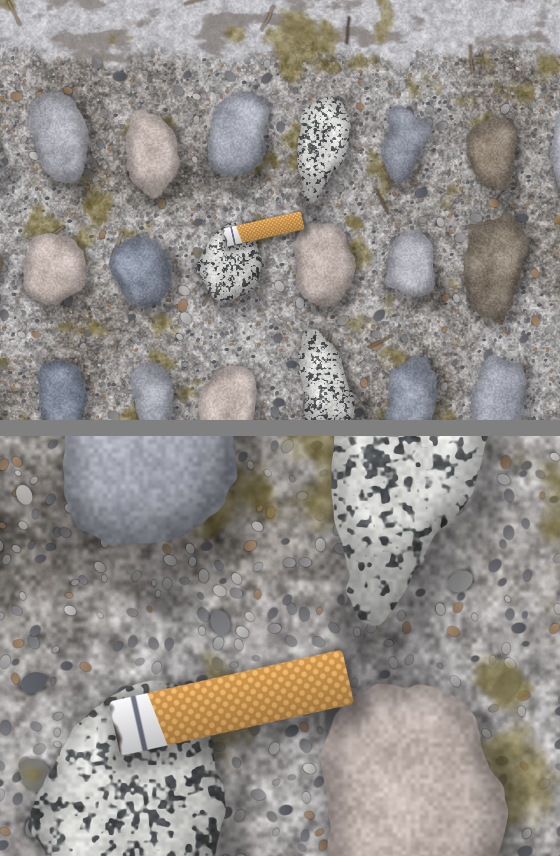
Top: the whole. Bottom: its middle third, enlarged.
Reproduce this texture procedurally as a WebGL 1 fragment shader.

```glsl
precision highp float;
uniform vec2 u_resolution;

float hash(vec2 p) {
  vec3 q = fract(p.xyx * 0.1031);
  q += dot(q, q.yzx + 33.33);
  return fract((q.x + q.y) * q.z);
}

float noise(vec2 p) {
  vec2 i = floor(p), f = fract(p);
  f = f * f * (3.0 - 2.0 * f);
  return mix(mix(hash(i), hash(i + vec2(1, 0)), f.x),
             mix(hash(i + vec2(0, 1)), hash(i + 1.0), f.x), f.y);
}

float fbm(vec2 p) {
  float sum = 0.0, amp = 0.5;
  for (int i = 0; i < 5; i++) {
    sum += amp * noise(p);
    p = mat2(1.6, 1.2, -1.2, 1.6) * p + 7.3;
    amp *= 0.5;
  }
  return sum;
}

vec2 turn(vec2 p, float a) {
  return vec2(cos(a) * p.x + sin(a) * p.y, cos(a) * p.y - sin(a) * p.x);
}

// Scattered grit: one rounded grain in some cells of a grid
vec3 addPebbles(vec3 base, vec2 p, float scale, float share, float px) {
  vec2 cell = floor(p * scale);
  for (int j = -1; j <= 1; j++) for (int i = -1; i <= 1; i++) {
    vec2 id = cell + vec2(i, j);
    float pick = hash(id + scale), tone = hash(id + 41.7);
    vec2 q = p * scale - id - 0.2 - 0.6 * vec2(hash(id + 3.1), hash(id + 8.6));
    q = turn(q, tone * 6.0) * vec2(1.0, 1.35);
    float d = (length(q) - mix(0.18, 0.42, hash(id + 19.4))) / scale;
    float here = step(pick, share);
    base *= 1.0 - 0.25 * here * smoothstep(0.12, 0.0, d * scale);
    vec3 grain = mix(vec3(0.35, 0.36, 0.39), vec3(0.77, 0.76, 0.75), tone);
    grain = mix(grain, vec3(0.62, 0.51, 0.40), step(0.85, hash(id + 27.0)));
    base = mix(base, grain * (0.96 - 0.2 * q.x), here * smoothstep(px, -px, d));
  }
  return base;
}

// Dry stalks lying at random angles
vec3 addTwigs(vec3 base, vec2 p, float px) {
  vec2 cell = floor(p * 5.0);
  for (int j = -1; j <= 1; j++) for (int i = -1; i <= 1; i++) {
    vec2 id = cell + vec2(i, j);
    vec2 q = p - (id + vec2(hash(id + 5.0), hash(id + 6.0))) / 5.0;
    q = turn(q, hash(id + 7.0) * 6.28);
    q.y += 0.004 * noise(q.xx * 40.0 + id);
    q.x -= clamp(q.x, -0.03, 0.03);
    float d = length(q) - 0.0022, here = step(hash(id + 9.0), 0.4);
    base *= 1.0 - 0.3 * here * smoothstep(0.006, 0.0, d);
    vec3 straw = mix(vec3(0.33, 0.26, 0.21), vec3(0.68, 0.59, 0.47), hash(id + 2.0));
    base = mix(base, straw, here * smoothstep(px, -px, d));
  }
  return base;
}

vec3 stoneColor(vec2 p, float kind, float tone) {
  float grain = noise(p * 280.0) - 0.5, cloud = fbm(p * 22.0) - 0.5;
  vec3 c = mix(vec3(0.50, 0.53, 0.59), vec3(0.69, 0.69, 0.72), tone);
  if (kind > 0.48) c = mix(vec3(0.46, 0.43, 0.39), vec3(0.58, 0.53, 0.48), tone);
  if (kind > 0.66) c = vec3(0.76, 0.71, 0.69);
  if (kind > 0.80) {
    float specks = 0.6 * noise(p * 150.0) + 0.4 * noise(p * 290.0 + 9.0);
    c = mix(vec3(0.31, 0.32, 0.33), vec3(0.82, 0.82, 0.81), smoothstep(0.3, 0.48, specks));
  }
  return c + 0.13 * grain + 0.3 * cloud;
}

// Cobbles in loose columns, set upright in the mortar
vec3 addCobbles(vec3 base, vec2 p, float px) {
  vec2 pitch = vec2(0.208, 0.295), origin = vec2(0.145, 0.36);
  vec2 cell = floor((p - origin) / pitch + 0.5);
  for (int j = -1; j <= 1; j++) for (int i = -1; i <= 1; i++) {
    vec2 id = cell + vec2(i, j);
    if (id.y > 1.0) continue;
    vec2 key = id + 20.0;
    vec2 shift = vec2(hash(key + 1.3), hash(key + 2.9)) - 0.5;
    vec2 q = turn(p - origin - id * pitch - shift * vec2(0.03, 0.07), 0.55 * (hash(key + 4.7) - 0.5));
    vec2 size = vec2(mix(0.048, 0.073, hash(key + 6.1)), mix(0.078, 0.122, hash(key + 7.7)));
    q.x *= 1.0 + 0.5 * (hash(key + 8.3) - 0.5) * q.y / size.y;
    vec2 n = q / size;
    float d = (pow(dot(pow(abs(n), vec2(2.4)), vec2(1.0)), 0.417) - 1.0) * size.x;
    d += 0.022 * (noise(p * 19.0 + key) - 0.5) + 0.004 * (noise(p * 90.0) - 0.5);
    base *= 1.0 - 0.32 * smoothstep(0.022, -0.004, d + 0.008 * (n.y - n.x));
    vec3 stone = stoneColor(p + key * 0.37, hash(key + 11.9), hash(key + 13.1));
    stone *= mix(0.76, 1.04, smoothstep(0.0, -0.028, d)) + 0.07 * dot(n, vec2(-0.5, 0.8));
    base = mix(base, stone, smoothstep(px, -px, d));
  }
  return base;
}

// Filter stub with a dimpled wrapper and a pale, scorched end
vec3 addStub(vec3 base, vec2 p, float px) {
  vec2 q = turn(p - vec2(0.628, 0.455), 0.22);
  float d = length(max(abs(q) - vec2(0.091, 0.018), 0.0)) - 0.004;
  base *= 1.0 - 0.4 * smoothstep(0.016, -0.004, d + 0.25 * q.y);
  float dimple = length(fract(turn(q, 0.785) * 150.0) - 0.5);
  vec3 c = mix(vec3(0.86, 0.67, 0.40), vec3(0.73, 0.53, 0.28), smoothstep(0.2, 0.45, dimple));
  float paper = smoothstep(px, -px, q.x + 0.06 + 0.15 * q.y);
  c = mix(c, vec3(0.87, 0.87, 0.88), paper);
  c = mix(c, vec3(0.40, 0.41, 0.47), smoothstep(0.003, 0.001, abs(q.x + 0.075)));
  c = mix(c, vec3(0.25, 0.22, 0.21), smoothstep(-0.088, -0.093, q.x + 0.008 * noise(q * 120.0)));
  return mix(base, c * (1.0 + 6.0 * q.y), smoothstep(px, -px, d));
}

void main() {
  vec2 p = gl_FragCoord.xy / u_resolution.y;
  float px = 0.8 / u_resolution.y;
  float broad = fbm(p * 5.0), fine = fbm(p * 75.0), grit = noise(p * 240.0);

  // Sandy mortar with grit and stalks
  vec3 color = mix(vec3(0.52, 0.50, 0.48), vec3(0.65, 0.64, 0.64), smoothstep(0.3, 0.7, broad));
  color += 0.5 * (fine - 0.48) + 0.22 * (grit - 0.5);
  color = addPebbles(color, p, 75.0, 0.4, px);
  color = addPebbles(color, p + 3.7, 26.0, 0.17, px);

  // Pale worn kerb along the top
  float kerb = smoothstep(-0.018, 0.018, p.y - 0.865 + 0.11 * (fbm(p * 11.0) - 0.5));
  float wear = smoothstep(0.54, 0.68, fbm(p * vec2(14.0, 22.0) + 5.0));
  vec3 plaster = vec3(0.76, 0.76, 0.78) + 0.28 * (fine - 0.48) + 0.1 * (grit - 0.5);
  color = mix(color, mix(plaster, vec3(0.50, 0.47, 0.45), 0.75 * wear), 0.93 * kerb);

  // Ochre lichen
  float lichen = smoothstep(0.60, 0.74, fbm(p * 13.0 + 31.0) + 0.12 * smoothstep(0.25, 0.0, distance(p, vec2(0.62, 0.95))));
  color = mix(color, vec3(0.50, 0.45, 0.25) + 0.3 * (fine - 0.5), 0.65 * lichen);

  color = addTwigs(color, p, px);
  color = addCobbles(color, p, px);
  color = addStub(color, p, px);
  gl_FragColor = vec4(clamp(color, 0.0, 1.0), 1.0);
}
```
